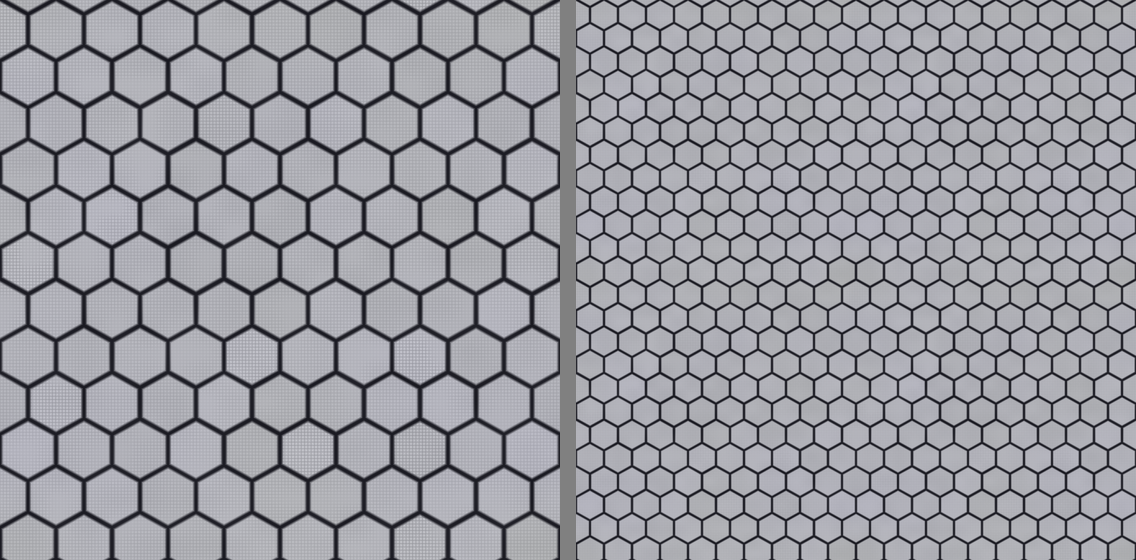
Left, the tile; right, the same tile 2 across and 2 down.
A Shadertoy shader for this pattern:

```glsl
// Pale perforated sheet under a dark honeycomb of 10 columns by 12 staggered rows.
// Cells come from a hexagon distance function; a fine woven grid, per-cell tints
// and wrapping value noise give the faces their slight wear.

float hash(vec2 p) {
    vec3 q = fract(p.xyx * vec3(0.1031, 0.1030, 0.0973));
    q += dot(q, q.yzx + 33.33);
    return fract((q.x + q.y) * q.z);
}

// Value noise that repeats after a whole number of lattice steps.
float wrapNoise(vec2 uv, vec2 period) {
    vec2 p = uv * period;
    vec2 i = floor(p), f = fract(p);
    f = f * f * (3.0 - 2.0 * f);
    float a = hash(mod(i, period));
    float b = hash(mod(i + vec2(1, 0), period));
    float c = hash(mod(i + vec2(0, 1), period));
    float d = hash(mod(i + vec2(1, 1), period));
    return mix(mix(a, b, f.x), mix(c, d, f.x), f.y);
}

// Distance to the cell border in canvas units (xy wrapped cell id in zw of result).
vec3 honeycomb(vec2 uv) {
    const vec2 count = vec2(10, 12);
    vec2 p = uv * count - vec2(0.0, 0.36);
    vec2 normal = normalize(vec2(1.0 / 36.0, 0.05));
    float apex = normal.y * 2.0 / 36.0;
    vec3 best = vec3(-1.0, 0.0, 0.0);
    for (int k = 0; k < 2; k++) {
        float row = floor(p.y) + float(k);
        float shift = 0.5 - 0.5 * mod(row, 2.0);
        float column = floor(p.x - shift + 0.5);
        vec2 q = abs(p - vec2(column + shift, row)) / count;
        float border = min(0.05 - q.x, apex - dot(q, normal));
        if (border > best.x) best = vec3(border, mod(vec2(column, row), count));
    }
    return best;
}

void mainImage(out vec4 fragColor, in vec2 fragCoord) {
    vec2 uv = fragCoord / iResolution.xy;
    float pixel = 1.0 / min(iResolution.x, iResolution.y);
    vec3 cell = honeycomb(uv);
    float tint = hash(cell.yz + 3.7);
    float smudge = wrapNoise(uv + 0.37, vec2(19, 23));
    float drift = wrapNoise(uv, vec2(4, 5));

    // Fine grid, stronger in a few cells and rubbed away in patches
    vec2 thread = 0.5 + 0.5 * cos(6.28318 * 171.0 * uv);
    float weave = 0.7 * max(thread.x, thread.y) + 0.3 * thread.x * thread.y;
    float strength = 0.085 + 0.075 * smoothstep(0.85, 1.0, hash(cell.yz + 41.3));
    strength *= 1.0 - 0.6 * smoothstep(0.65, 0.95, smudge);
    strength *= 1.0 - smoothstep(0.4, 0.65, 171.0 * pixel);

    // Face colour drifting between neutral and bluish grey
    vec3 face = mix(vec3(0.695, 0.70, 0.708), vec3(0.69, 0.69, 0.73),
                    clamp(0.7 * drift + 0.4 * tint, 0.0, 1.0));
    face += 0.025 * (tint - 0.5) + 0.025 * (smudge - 0.5);
    face += strength * (0.53 - weave);

    // Soft dark wire, slightly uneven in width
    float halfWidth = 0.0042 + 0.0008 * (wrapNoise(uv + 0.61, vec2(13, 11)) - 0.5);
    float soft = max(0.003, pixel);
    float sheet = smoothstep(halfWidth - soft, halfWidth + soft, cell.x);
    vec3 wire = vec3(0.11, 0.11, 0.14) + 0.03 * (smudge - 0.5);
    fragColor = vec4(mix(wire, face, sheet), 1.0);
}
```
